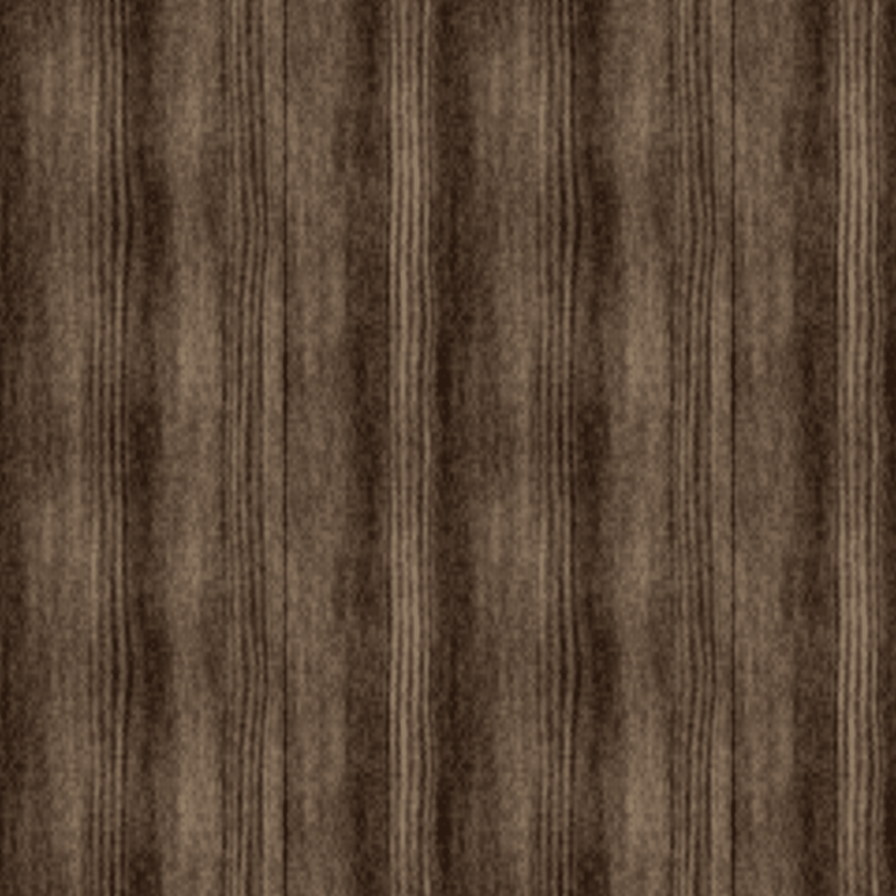
A Shadertoy shader for this texture:

```glsl
// Dark brown wood veneer with vertical grain, laid out as two by two equal tiles.
// Soft dark and light bands, three groups of fine wavy lines and wrapping
// noise add up to one tone, which then picks a colour on a brown ramp.

const float TAU = 6.2831853;

float hash(vec2 p) {
    vec3 q = fract(p.xyx * 0.1031);
    q += dot(q, q.yzx + 33.33);
    return fract((q.x + q.y) * q.z);
}

// Value noise with a whole number of cells per tile, so that it wraps
float noise(vec2 p, vec2 cells, float seed) {
    p *= cells;
    vec2 i = floor(p), f = p - i;
    f = f * f * (3.0 - 2.0 * f);
    vec2 a = mod(i, cells) + seed, b = mod(i + 1.0, cells) + seed;
    return mix(mix(hash(a), hash(vec2(b.x, a.y)), f.x),
               mix(hash(vec2(a.x, b.y)), hash(b), f.x), f.y) - 0.5;
}

// Soft bump around a centre, wrapping at the tile edge
float bump(float x, float centre, float width) {
    float d = (fract(x - centre + 0.5) - 0.5) / width;
    return exp(-d * d);
}

// Soft-edged window from a to b
float band(float x, float a, float b) {
    return smoothstep(a - 0.01, a + 0.01, x) * (1.0 - smoothstep(b - 0.01, b + 0.01, x));
}

void mainImage(out vec4 fragColor, in vec2 fragCoord) {
    vec2 p = fract(2.0 * fragCoord / iResolution.xy);
    float swell = 0.5 - 0.5 * cos(TAU * p.y);
    float pulse = cos(2.0 * TAU * p.y);

    // Bend the grain: gentle wander plus a bulge at mid height
    float bulge = bump(p.y, 0.5, 0.12);
    float x = p.x + 0.008 * noise(p, vec2(6.0, 7.0), 3.0);
    x -= bulge * (0.018 * bump(p.x, 0.32, 0.06) + 0.014 * bump(p.x, 0.57, 0.05));
    vec2 g = vec2(x, p.y);

    // Broad bands
    float tone = 0.52;
    tone -= bump(x, 0.99, 0.028) * (0.62 - 0.3 * swell);
    tone -= 0.22 * bump(x, 0.05, 0.055);
    tone += 0.17 * bump(x, 0.155, 0.04);
    tone -= 0.38 * bump(x, 0.32, 0.045);
    tone += 0.22 * bump(x, 0.44, 0.045);
    tone += 0.32 * bump(x, 0.608, 0.02);
    tone += 0.12 * bump(x, 0.70, 0.05);
    tone -= 0.45 * bump(x, 0.815, 0.04);
    tone += bump(x, 0.91, 0.045) * (0.16 + 0.28 * swell);
    tone -= 0.12 * pulse * band(x, 0.04, 0.48);

    // Single dark seams
    tone -= 0.4 * bump(x, 0.498, 0.007);
    tone -= 0.65 * bump(p.x, 0.637, 0.005);

    // Groups of fine parallel lines
    float wave = cos(TAU * 42.0 * x + 3.0 * noise(g, vec2(20.0, 3.0), 11.0));
    float group = 0.28 * band(x, 0.20, 0.29) + 0.26 * band(x, 0.51, 0.60)
                + (0.28 + 0.12 * swell) * band(x, 0.86, 0.965);
    tone += group * (wave - 0.15);

    // Long streaks, mottling and fine pores
    tone += 0.45 * noise(g, vec2(64.0, 6.0), 23.0);
    tone += 0.30 * noise(g, vec2(28.0, 3.0), 37.0);
    tone += 0.22 * noise(g, vec2(9.0, 7.0), 51.0);
    tone += 0.32 * noise(g, vec2(90.0, 45.0), 67.0);
    tone += 0.42 * noise(p, vec2(120.0, 100.0), 83.0);

    vec3 darkBrown = vec3(0.24, 0.17, 0.12);
    vec3 lightBrown = vec3(0.49, 0.41, 0.33);
    fragColor = vec4(mix(darkBrown, lightBrown, clamp(tone, -0.3, 1.3)), 1.0);
}
```
